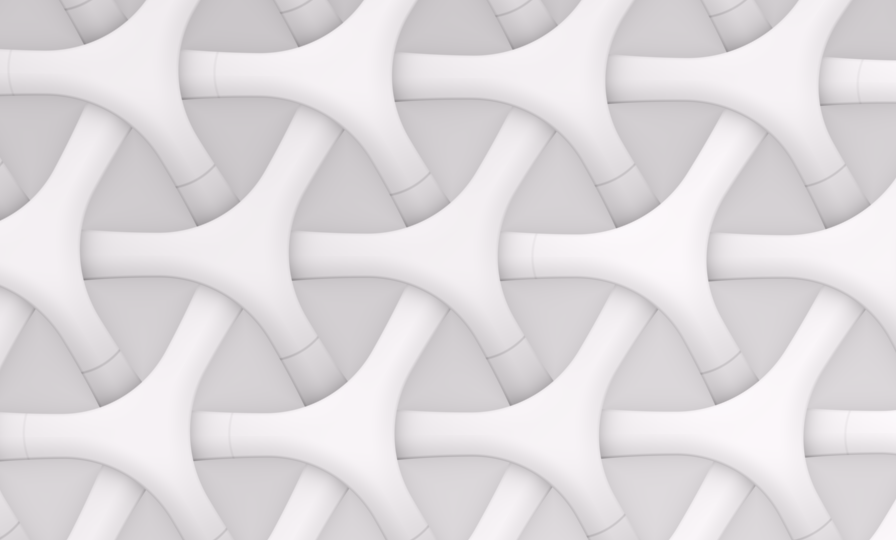
This pattern is drawn by a WebGL 1 fragment shader. Its source:

```glsl
precision highp float;
// Pale woven lattice of smooth three-armed tripods, each tucked under its neighbours.
uniform vec2 u_resolution;

const float THIRD_TURN = 2.0943951;

// Folds a tripod onto half an arm: x runs along the arm, y across it.
vec2 foldArm(vec2 v) {
  float a = atan(v.y, -v.x + 1e-5);
  a = abs(mod(a + 0.5 * THIRD_TURN, THIRD_TURN) - 0.5 * THIRD_TURN);
  return length(v) * vec2(cos(a), sin(a));
}

// Signed distance to a tripod: round fillets at the hub, arms flaring at the tips.
float tripod(vec2 v) {
  vec2 f = foldArm(v);
  float fillet = 0.6 - length(f - vec2(0.408, 0.707));
  float flare = f.x - 0.408;
  float arm = f.y - 0.107 - 0.11 * flare * flare;
  return max(f.x < 0.408 ? fillet : arm, f.x - 0.9);
}

float hash(vec2 id) {
  return fract(sin(dot(id, vec2(12.99, 78.23))) * 437.58);
}

// Offset from the nearest node of a triangular lattice with unit spacing.
vec2 nearestNode(vec2 p) {
  vec2 cell = vec2(1.0, 1.7320508);
  vec2 a = mod(p + 0.5 * cell, cell) - 0.5 * cell;
  vec2 b = mod(p, cell) - 0.5 * cell;
  return dot(a, a) < dot(b, b) ? a : b;
}

// Brightness of the porcelain surface at offset v from its node.
float surface(vec2 v, float d, vec2 node, float px) {
  vec2 e = vec2(0.004, 0.0);
  vec2 n = vec2(tripod(v + e.xy) - d, tripod(v + e.yx) - d) / e.x;
  float rnd = hash(floor(node * vec2(2.0, 1.1547) + 0.5));
  float edge = smoothstep(-0.13, 0.0, d);
  float lower = smoothstep(0.04, 0.6, -v.y);

  // Light from above, with the downward arms falling into shade.
  float tone = 0.965 + 0.02 * (rnd - 0.5);
  tone += edge * (0.05 * n.y - 0.035);
  tone -= 0.105 * lower + 0.025 * smoothstep(0.1, 0.6, -v.x);

  // Dark rim under the lower edges.
  float rim = 1.0 - smoothstep(0.0, 0.012 + px, abs(d));
  tone -= rim * (0.03 + 0.11 * max(-n.y, 0.0));

  // Hairline joint across some arms.
  vec2 f = foldArm(v);
  float joint = abs(f.x - 0.53 - 0.09 * rnd + 1.5 * f.y * f.y);
  float strength = 0.09 * step(0.1, lower) + 0.035 * step(0.5, rnd) * step(v.x, -0.3);
  return tone - strength * (1.0 - smoothstep(0.0, 0.006 + px, joint));
}

void main() {
  // Lattice coordinates with a slight perspective.
  float px = 4.29 / u_resolution.x;
  vec2 p = (gl_FragCoord.xy - 0.5 * u_resolution) * px - vec2(0.022, 0.067);
  vec2 q = vec2(p.x * (1.0 - 0.025 * p.y), p.y * 1.013 + p.x * (0.003 + 0.009 * p.y));

  vec2 v = nearestNode(q);
  vec2 node = q - v;
  float d = tripod(v);

  // Cloudy wall behind the lattice.
  float cloud = sin(q.x * 2.3 + sin(q.y * 3.1)) + 0.5 * sin(q.y * 5.3 - q.x * 3.7);
  float wall = 0.835 + 0.009 * cloud - 0.012 * q.y;

  // Incoming arms, shaded where they slip under the nearest tripod.
  float contact = 0.17 * exp(-max(d, 0.0) / 0.055);
  float armTone = 0.0;
  float armCover = 0.0;
  float nearest = d;
  for (int i = 0; i < 3; i++) {
    float a = float(i) * THIRD_TURN;
    vec2 toNode = vec2(cos(a), sin(a));
    vec2 w = v - toNode;
    float dw = tripod(w);
    float cover = 1.0 - smoothstep(-px, px, dw);
    armTone = mix(armTone, surface(w, dw, node + toNode, px) - contact, cover);
    armTone = cover > 0.0 ? armTone / max(cover, 0.001) : armTone;
    armCover = max(armCover, cover);
    nearest = min(nearest, dw);
  }
  wall -= 0.045 * exp(-max(nearest, 0.0) / 0.05);

  float tone = mix(wall, armTone, armCover);
  tone = mix(tone, surface(v, d, node, px), 1.0 - smoothstep(-px, px, d));

  // Cool shade at the upper left, brighter toward the lower right.
  tone += 0.008 * (q.x - q.y);
  gl_FragColor = vec4(min(vec3(tone, tone - 0.015, tone - 0.004), 0.985), 1.0);
}
```
